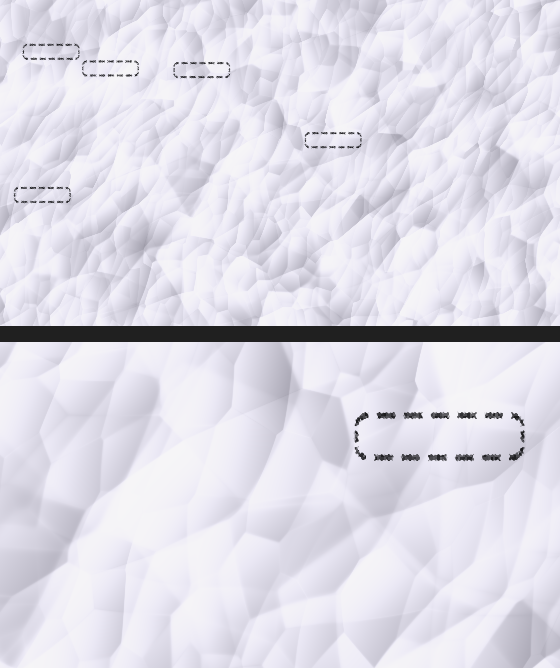
Top: the whole. Bottom: its middle third, enlarged.
Give the GLSL for this texture, as a Shadertoy shader.

```glsl
// Crumpled white paper with a few small dashed, round-cornered frames inked on it.
// Layers of soft cellular noise give slender tilted facets that meet in creases;
// the frames are rounded-box distances cut into rough dashes.

vec2 hash2(vec2 cell) {
    vec3 h = fract(cell.xyx * vec3(0.1031, 0.1030, 0.0973));
    h += dot(h, h.yzx + 33.33);
    return fract((h.xx + h.yz) * h.zy);
}

mat2 rotation(float angle) {
    float c = cos(angle), s = sin(angle);
    return mat2(c, s, -s, c);
}

// Turn the folds gently from region to region
vec2 warp(vec2 p) {
    p += 0.045 * sin(p.yx * vec2(4.6, 5.3) + vec2(0.6, 2.1));
    return p + 0.006 * sin(p.yx * vec2(21.0, 17.0) + p * 6.0);
}

// Shade of one layer of facets, drawn out along a line leaning right by lean
float facets(vec2 p, vec2 scale, float lean, float seed) {
    p = rotation(lean) * p * scale + seed * 20.0;
    vec2 base = floor(p);
    float softness = 0.5 + 0.5 * sin(p.x * 1.3 + seed) * sin(p.y * 1.6 - seed);
    float sharpness = mix(16.0, 85.0, softness);
    float total = 1e-36, top = 0.0, shade = 0.0;
    for (int j = -2; j <= 2; j++)
    for (int i = -2; i <= 2; i++) {
        vec2 cell = base + vec2(i, j);
        vec2 site = 0.08 + 0.84 * hash2(cell + seed * 17.0);
        vec2 look = hash2(cell + seed * 31.0 + 71.0);
        float reach = 0.1 + 0.3 * hash2(cell + seed * 13.0 + 137.0).x;
        vec2 r = p - cell - site;
        float weight = exp(-sharpness * (dot(r, r) - reach));
        vec2 slope = rotation(lean + (look.y - 0.5) * 2.8) * vec2(-0.9, 0.45);
        shade += weight * (1.3 * dot(r, slope) + 0.6 * (look.x - 0.5));
        total += weight;
        top = max(top, weight);
    }
    float crease = 1.0 - top / total;
    return shade / total + 0.6 * crease * sin(p.x * 2.7 + p.y * 1.9 + seed);
}

// Ink coverage of a dashed frame centred on the origin
float dashedFrame(vec2 p, float pixel, float seed) {
    vec2 halfSize = vec2(0.085, 0.0215);
    vec2 q = abs(p) - halfSize + 0.011;
    float outline = abs(length(max(q, 0.0)) + min(max(q.x, q.y), 0.0) - 0.011);
    bool onSide = q.x > 0.006;
    float along = onSide ? p.y : p.x + 0.002 * sin(seed * 5.0 + sign(p.y));
    float period = onSide ? 0.0165 : 0.0275;
    float dash = abs(fract(along / period + 0.5) - 0.5) * period;
    float rough = 0.0009 * sin(p.x * 1300.0 + seed) * sin(p.y * 1100.0 + p.x * 420.0);
    float thickness = onSide ? 0.0017 : 0.0028;
    float d = max(dash - period * 0.33, outline - thickness) + rough;
    float speckle = hash2(floor(p * 420.0) + seed * 9.0 + 200.0).x;
    return smoothstep(0.7 * pixel, -0.7 * pixel, d) * mix(0.62, 1.0, speckle);
}

void mainImage(out vec4 fragColor, in vec2 fragCoord) {
    vec2 p = fragCoord / iResolution.y;
    float pixel = 1.0 / iResolution.y;

    // Folds from broad to fine; small ones gather in patches
    vec2 w = warp(p);
    float patches = 0.5 + 0.5 * sin(w.x * 9.0 + 3.0 * sin(w.y * 5.0)) * sin(w.y * 8.0 + w.x * 3.0);
    float relief = 0.060 * facets(w, vec2(6.0, 3.4), -0.45, 1.0);
    relief += 0.095 * facets(w, vec2(10.0, 5.4), 0.5, 2.0);
    relief += 0.085 * facets(w, vec2(13.5, 7.5), 0.95, 3.0);
    relief += mix(0.035, 0.080, patches) * facets(w, vec2(22.0, 12.0), 0.1, 4.0);

    // Cool paper whose lit faces roll off to near white
    vec3 paper = vec3(0.906, 0.897, 0.948);
    vec3 headroom = vec3(0.965, 0.963, 0.970) - paper;
    vec3 lit = headroom * (1.0 - exp(-max(relief, 0.0) / headroom));
    paper += lit + min(relief, 0.0);

    // Scattered frames
    vec2 centres[5] = vec2[5](vec2(0.157, 0.841), vec2(0.339, 0.790),
        vec2(0.619, 0.785), vec2(1.022, 0.570), vec2(0.130, 0.402));
    float ink = 0.0;
    for (int i = 0; i < 5; i++)
        ink = max(ink, dashedFrame(p - centres[i], pixel, float(i)));

    fragColor = vec4(mix(paper, vec3(0.10, 0.10, 0.11), ink), 1.0);
}
```
